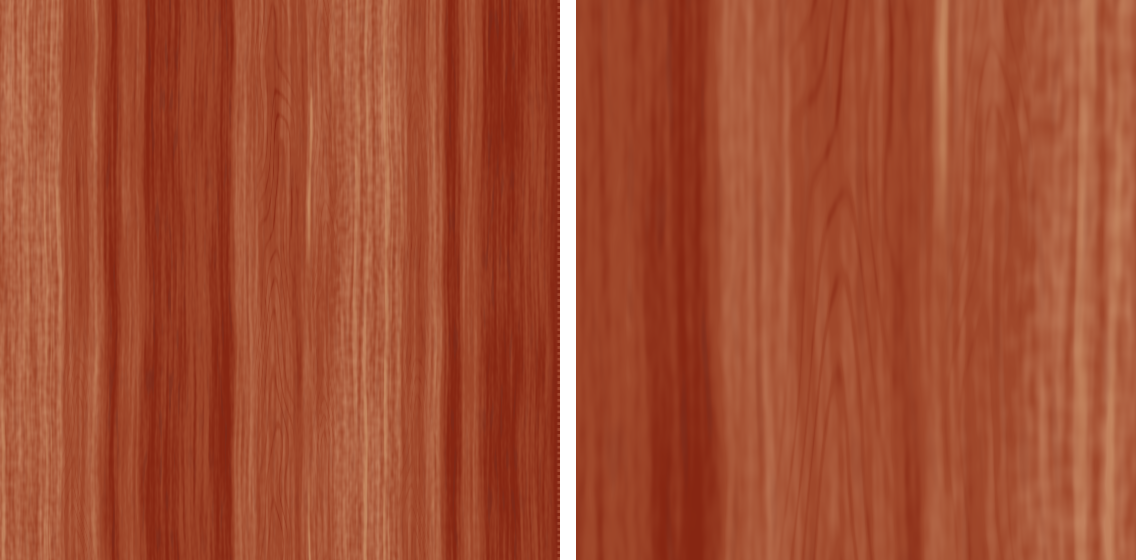
Left: the whole. Right: its middle third, enlarged.
Give the GLSL for this texture, as a WebGL 1 fragment shader.

```glsl
precision highp float;
uniform vec2 u_resolution;

vec2 hashGradient(vec2 cell) {
  float angle = 6.2832 * fract(sin(dot(cell, vec2(127.1, 311.7))) * 43758.5);
  return vec2(cos(angle), sin(angle));
}

// Gradient noise, roughly -1 to 1
float noise(vec2 p) {
  vec2 i = floor(p), f = fract(p);
  vec2 u = f * f * f * (f * (f * 6.0 - 15.0) + 10.0);
  vec2 e = vec2(1.0, 0.0);
  float low = mix(dot(hashGradient(i), f), dot(hashGradient(i + e.xy), f - e.xy), u.x);
  float high = mix(dot(hashGradient(i + e.yx), f - e.yx), dot(hashGradient(i + e.xx), f - e.xx), u.x);
  return 1.6 * mix(low, high, u.y);
}

// Soft step across the boards
float edge(float x, float at, float soft) {
  return smoothstep(at - soft, at + soft, x);
}

float ridge(float x, float center, float width) {
  float d = (x - center) / width;
  return exp(-d * d);
}

// Brightness of the heartwood and sapwood bands over one repeat
float bandTone(float x) {
  float t = 0.80;
  t -= 0.28 * edge(x, 0.112, 0.006);
  t += 0.18 * edge(x, 0.160, 0.008);
  t -= 0.54 * edge(x, 0.187, 0.012);
  t += 0.36 * edge(x, 0.217, 0.012);
  t -= 0.38 * edge(x, 0.256, 0.012);
  t += 0.18 * edge(x, 0.322, 0.010);
  t -= 0.22 * edge(x, 0.390, 0.020);
  t += 0.56 * edge(x, 0.416, 0.009);
  t -= 0.08 * edge(x, 0.465, 0.010);
  t -= 0.12 * ridge(x, 0.533, 0.009);
  t += 0.09 * edge(x, 0.545, 0.008);
  return t + 0.13 * edge(x, 0.595, 0.010);
}

// Nested pointed growth rings, fading away from their axis
float arches(vec2 p, float center, float width) {
  float d = (p.x - center) / width + 0.5 * noise(vec2(center * 40.0, p.y * 6.0));
  float rise = sqrt(d * d + 0.03) * 2.4;
  float f = p.y * 10.0 + rise + 1.3 * noise(p * vec2(24.0, 6.0)) + 1.8 * noise(p * vec2(5.0, 3.0) + 7.0);
  float line = pow(0.5 + 0.5 * sin(6.2832 * f), 6.0);
  return line * exp(-d * d * d * d * 0.5);
}

void main() {
  vec2 p = gl_FragCoord.xy / u_resolution;

  // Slow sideways wander of the grain
  float wander = 0.005 * noise(vec2(p.x * 5.0, p.y * 3.5)) + 0.002 * noise(vec2(p.x * 14.0, p.y * 9.0));
  float x = mod(p.x + wander, 0.605);
  vec2 g = vec2(p.x + 0.5 * wander, p.y);

  float tone = bandTone(x);
  float light = smoothstep(0.58, 0.80, tone);
  float dark = 1.0 - smoothstep(0.10, 0.40, tone);

  // Long fibres and cloudy stains
  tone += 0.10 * noise(g * vec2(48.0, 0.9));
  tone += 0.17 * noise(g * vec2(125.0, 1.8) + 31.0);
  tone += 0.15 * noise(g * vec2(205.0, 7.0) + 5.0);
  tone += 0.06 * noise(g * vec2(250.0, 60.0) + 71.0);
  tone += 0.08 * noise(p * vec2(11.0, 3.0) + 17.0);

  // Short flecks in the pale wood
  tone += light * 0.13 * noise(p * vec2(150.0, 55.0));
  tone += light * 0.03 * noise(p * vec2(50.0, 130.0));

  // Growth rings
  float rings = arches(vec2(x, p.y), 0.490, 0.027);
  rings += 0.5 * arches(vec2(x, p.y + 0.37), 0.136, 0.020);
  rings += 0.5 * arches(vec2(x, p.y + 0.71), 0.578, 0.018);
  tone -= 0.20 * rings;

  // Pale streaks
  float fibre = 0.75 + 0.6 * noise(g * vec2(120.0, 12.0));
  float streak = light * smoothstep(0.10, 0.60, noise(g * vec2(85.0, 0.8) + 3.0)) * 0.7;
  streak += 0.7 * ridge(x, 0.083, 0.002) + 0.6 * ridge(x, 0.050, 0.003) + 0.5 * ridge(x, 0.092, 0.0015);
  streak += 0.6 * ridge(x, 0.170, 0.003) * (0.7 + 0.6 * noise(vec2(3.0, p.y * 4.0)));
  float span = smoothstep(0.48, 0.60, p.y) * (1.0 - smoothstep(0.80, 0.86, p.y));
  span += 1.0 - smoothstep(0.10, 0.18, p.y);
  streak += 1.4 * span * ridge(x, 0.553, 0.0022);
  streak *= fibre;
  tone += 0.25 * streak - 0.06 * light;

  // Tone to colour
  vec3 color = mix(vec3(0.53, 0.15, 0.07), vec3(0.63, 0.285, 0.17), smoothstep(-0.1, 1.05, tone * 2.0));
  color = mix(color, vec3(0.74, 0.465, 0.335), clamp(tone * 2.0 - 1.0, 0.0, 1.15));
  color = mix(color, vec3(0.79, 0.57, 0.39), 0.45 * clamp(streak, 0.0, 1.0));

  // Dull pores in the dark wood
  float pores = smoothstep(0.25, 0.70, noise(g * vec2(130.0, 14.0) + 53.0));
  color = mix(color, vec3(0.44, 0.17, 0.13), 0.35 * pores * (0.25 + 0.75 * dark));

  // Shaded right margin with a dotted rim
  color = mix(color, vec3(0.52, 0.14, 0.07), 0.7 * smoothstep(0.975, 0.993, p.x));
  float dots = smoothstep(0.3, 0.8, 0.5 + 0.5 * sin(p.y * 600.0)) * smoothstep(0.993, 0.998, p.x);
  color = mix(color, vec3(0.72, 0.38, 0.27), 0.6 * dots);

  gl_FragColor = vec4(color, 1.0);
}
```
